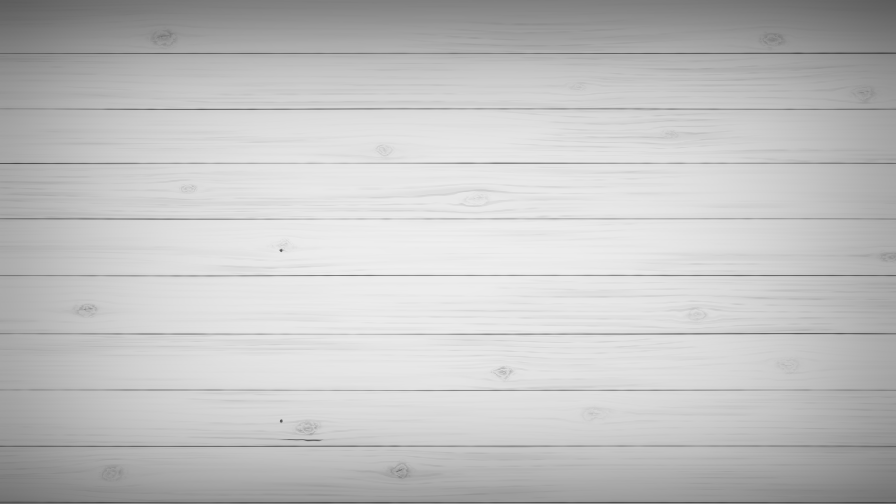
Give the GLSL for this texture, as a Shadertoy shader.

```glsl
// Nine whitewashed horizontal planks with thin dark seams and a grey vignette.
// Grain is stretched noise over a coordinate that flows around knots; each
// plank gets its own tone, worn patches and knots from hashes of its row.

float hash(vec2 p) {
    vec3 q = fract(p.xyx * 0.1031);
    q += dot(q, q.yzx + 33.33);
    return fract((q.x + q.y) * q.z);
}

float noise(vec2 p) {
    vec2 i = floor(p), f = fract(p);
    f = f * f * (3.0 - 2.0 * f);
    return mix(mix(hash(i), hash(i + vec2(1, 0)), f.x),
               mix(hash(i + vec2(0, 1)), hash(i + vec2(1, 1)), f.x), f.y);
}

float fbm(vec2 p) {
    return 0.55 * noise(p) + 0.3 * noise(p * 2.1 + 7.3) + 0.15 * noise(p * 4.3 + 19.1);
}

// Darkness is strongest at the top, softer at the sides and bottom
float vignette(vec2 uv) {
    float side = min(uv.x, 1.0 - uv.x);
    float top = 0.46 * exp(-pow((1.0 - uv.y) / 0.145, 1.35));
    float bottom = 0.34 * exp(-pow(uv.y / 0.13, 1.35));
    float sides = 0.28 * exp(-pow(side / 0.15, 1.35));
    return (1.0 - top) * (1.0 - bottom) * (1.0 - sides);
}

// Coverage of a filled shape from its signed distance
float cover(float d, float px) {
    return 1.0 - smoothstep(-0.7 * px, 0.7 * px, d);
}

// Darkening by grain and knots; local is (x, height above the lower seam)
float woodGrain(vec2 local, float row, float aspect, float px) {
    float flow = local.y, knots = 0.0, halo = 0.0;
    for (float i = 0.0; i < 2.0; i++) {
        float size = 0.011 + 0.010 * hash(vec2(row + 3.0, i + 11.0));
        float strength = 0.3 + 0.6 * hash(vec2(row + 41.0, i + 5.0));
        vec2 center = vec2(aspect * fract(0.126 + 0.217 * row + 0.32 * i),
                           0.025 + 0.04 * hash(vec2(row + 8.0, i + 23.0)));
        vec2 q = local - center;
        q += 0.009 * (vec2(noise(local * 55.0 + row * 9.0), noise(local * 60.0 - row * 7.0)) - 0.5);
        float r2 = dot(q * vec2(0.45, 1.0), q * vec2(0.45, 1.0));
        flow -= q.y * size * size / (r2 + size * size);

        // Broken growth rings, a short slit and pointed tails
        float d = length(q * vec2(0.6, 1.0)) / size;
        float speckle = fbm(local * vec2(110.0, 190.0) + row * 13.0);
        float rings = 0.5 + 0.5 * sin(14.0 * d + 9.0 * speckle);
        float slit = cover(abs(q.y - 0.15 * q.x) - 0.0004, px)
                   * (1.0 - smoothstep(0.4, 0.9, abs(q.x) / size));
        float tail = exp(-abs(q.x) / (1.8 * size) - abs(q.y) / (0.3 * size));
        knots += strength * ((1.0 - smoothstep(0.5, 1.2, d)) * (0.02 + 0.2 * rings * speckle)
               + 0.25 * slit * i + 0.12 * tail * speckle);
        halo += exp(-r2 / (size * size * 5.0));
    }
    // Fine streaks, cathedral contours and patches where the paint is thin
    float seed = row * 31.7;
    float worn = smoothstep(0.42, 0.75, fbm(vec2(local.x * 2.2 + seed, local.y * 16.0 + seed)));
    float fine = smoothstep(0.4, 0.95, noise(vec2(local.x * 5.0 + seed, flow * 230.0)));
    float broad = noise(vec2(local.x * 3.0 - seed, flow * 75.0 + 4.0));
    float bend = 15.0 * noise(vec2(local.x * 2.3 + seed, flow * 14.0 + seed));
    float contour = smoothstep(0.45, 1.0, sin(flow * 480.0 + bend));
    float fibre = noise(vec2(local.x * 45.0 + seed, flow * 260.0));
    return knots + fine * (0.012 + 0.03 * worn) + 0.02 * broad * worn
         + contour * fibre * (0.007 + 0.055 * worn + 0.03 * min(halo, 1.0));
}

void mainImage(out vec4 fragColor, in vec2 fragCoord) {
    vec2 uv = fragCoord / iResolution.xy;
    vec2 p = fragCoord / iResolution.y;
    float px = 1.0 / iResolution.y, aspect = iResolution.x / iResolution.y;

    // Plank rows: the middle seams sit slightly high, edges waver a little
    float y = (p.y - 0.003) / 0.1114;
    y -= 0.047 * exp(-pow(abs(y - 5.0) / 1.6, 4.0));
    y += 0.012 * (noise(vec2(p.x * 2.5, floor(y + 0.5) * 5.0)) - 0.5);
    float row = floor(y), seamRow = floor(y + 0.5);
    vec2 local = vec2(p.x, (y - row) * 0.1114);

    float tone = 0.933 + 0.012 * (hash(vec2(row + 2.0, 17.0)) - 0.5);
    tone -= woodGrain(local, row, aspect, px);

    // Seams of changing weight, with a faint soft edge
    float seamDist = abs(y - seamRow) * 0.1114;
    float weight = noise(vec2(p.x * 3.0, seamRow * 17.0 + 0.5));
    float chips = noise(vec2(p.x * 60.0, seamRow * 29.0 + 0.5));
    float seam = cover(seamDist - 0.0002 - 0.0006 * weight - 0.0003 * chips, px);
    tone -= 0.04 * exp(-seamDist / 0.003) * chips;
    tone = mix(tone, 0.25, seam * (0.55 + 0.4 * weight));

    // Nail holes in every third lower plank
    vec2 nail = local - vec2(0.314 * aspect, 0.05);
    float hole = cover(length(nail) - 0.003 - 0.002 * (noise(p * 400.0) - 0.5), px);
    if (mod(row, 3.0) == 1.0 && row < 6.0) tone = mix(tone, 0.25, 0.8 * hole);

    // One splintered crack in the second plank
    vec2 split = local - vec2(0.336 * aspect, 0.013);
    float jag = noise(vec2(p.x * 90.0, 3.0));
    float crack = cover(abs(split.y + 0.003 * (jag - 0.5)) - 0.0015 * jag, px)
                * (1.0 - smoothstep(0.03, 0.05, abs(split.x)));
    if (row == 1.0) tone = mix(tone, 0.25, 0.75 * crack);

    fragColor = vec4(vec3(clamp(tone * vignette(uv), 0.0, 1.0)), 1.0);
}
```
